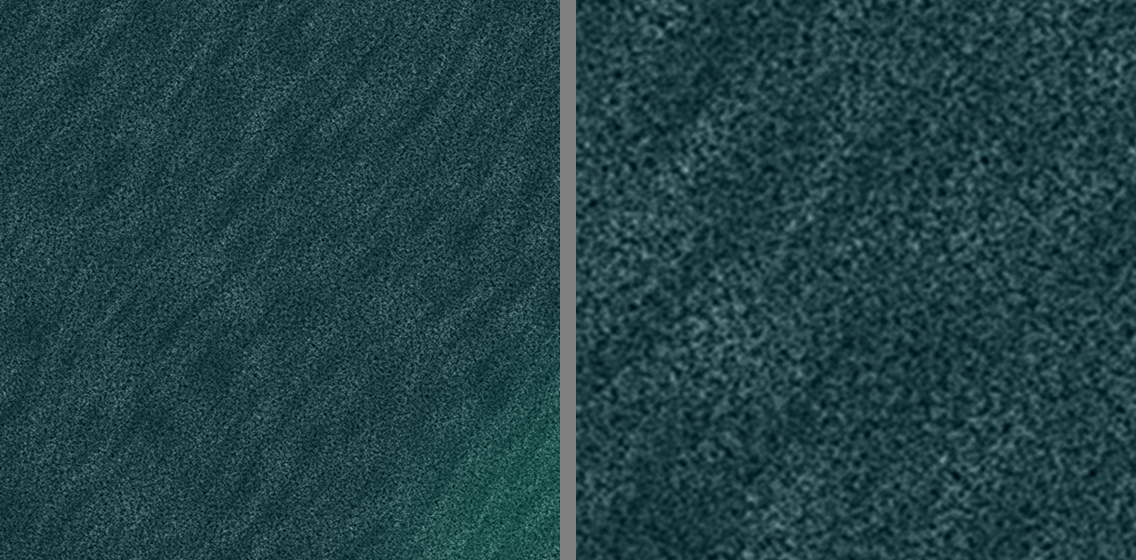
Left: the whole. Right: its middle third, enlarged.
Give the GLSL for this texture, as a Shadertoy shader.

```glsl
// Dark teal water seen from above: fine glittering grain over faint slanted
// ripples, with a soft green glow in the lower right corner.
// Ripples and grain are layers of gradient noise in rotated, stretched space.

const vec3 DEEP_TEAL = vec3(0.125, 0.249, 0.268);
const vec3 LIGHT_TINT = vec3(0.95, 1.0, 0.95);
const vec3 GREEN_GLOW = vec3(0.005, 0.085, 0.045);
const float RIPPLE_ANGLE = 0.93;

// Integer hash of a lattice cell, giving an angle in 0..2 pi
float hashAngle(vec2 cell) {
    uvec2 q = uvec2(ivec2(cell)) * uvec2(1597334677u, 3812015801u);
    uint h = (q.x ^ q.y) * 1597334677u;
    h ^= h >> 15;
    h *= 2246822519u;
    h ^= h >> 13;
    return float(h >> 8) / 16777216.0 * 6.28319;
}

float cornerSlope(vec2 cell, vec2 offset) {
    float a = hashAngle(cell);
    return dot(vec2(cos(a), sin(a)), offset);
}

// Gradient noise centred on zero
float gradientNoise(vec2 p) {
    vec2 cell = floor(p);
    vec2 f = p - cell;
    vec2 w = f * f * f * (f * (f * 6.0 - 15.0) + 10.0);
    vec2 e = vec2(1.0, 0.0);
    float low = mix(cornerSlope(cell, f), cornerSlope(cell + e.xy, f - e.xy), w.x);
    float high = mix(cornerSlope(cell + e.yx, f - e.yx), cornerSlope(cell + e.xx, f - e.xx), w.x);
    return mix(low, high, w.y);
}

// Coordinates along (x) and across (y) a direction
vec2 alignTo(vec2 p, float angle) {
    float c = cos(angle);
    float s = sin(angle);
    return vec2(c * p.x + s * p.y, c * p.y - s * p.x);
}

// Long wavering bands, broken up by a finer octave
float ripples(vec2 p, float angle) {
    vec2 q = alignTo(p, angle);
    q.y += 0.02 * gradientNoise(p * 3.5 + 11.0);
    float broad = gradientNoise(q * vec2(7.0, 29.0) + 37.0);
    float fine = gradientNoise(q * vec2(15.0, 54.0) + 83.0);
    return broad + 0.8 * fine;
}

// Short dashes in two crossing directions, plus the finest specks
float grain(vec2 p, float angle) {
    float along = gradientNoise(alignTo(p, angle - 0.15) * vec2(125.0, 235.0) + 251.0);
    float across = gradientNoise(alignTo(p, angle - 1.65) * vec2(125.0, 255.0) + 577.0);
    float specks = gradientNoise(alignTo(p, angle - 0.5) * vec2(255.0, 285.0) + 913.0);
    return along + across + specks;
}

// Soft ellipse tilted along a direction
float softEllipse(vec2 p, vec2 centre, vec2 radii, float angle) {
    vec2 q = alignTo(p - centre, angle) / radii;
    return exp(-dot(q, q));
}

void mainImage(out vec4 fragColor, in vec2 fragCoord) {
    vec2 uv = fragCoord / iResolution.xy;

    // Brightness from swell and glitter, with brighter peaks than troughs
    float swell = ripples(uv, RIPPLE_ANGLE);
    float glitter = grain(uv, RIPPLE_ANGLE) * (1.0 + 0.4 * swell);
    float light = 0.065 * swell + 0.165 * glitter;
    light += 0.6 * light * light;

    // Green glow following the slant of the ripples
    float glow = softEllipse(uv, vec2(0.95, 0.11), vec2(0.34, 0.17), 0.85);

    vec3 color = DEEP_TEAL + LIGHT_TINT * light + GREEN_GLOW * glow;
    fragColor = vec4(clamp(color, 0.0, 1.0), 1.0);
}
```
